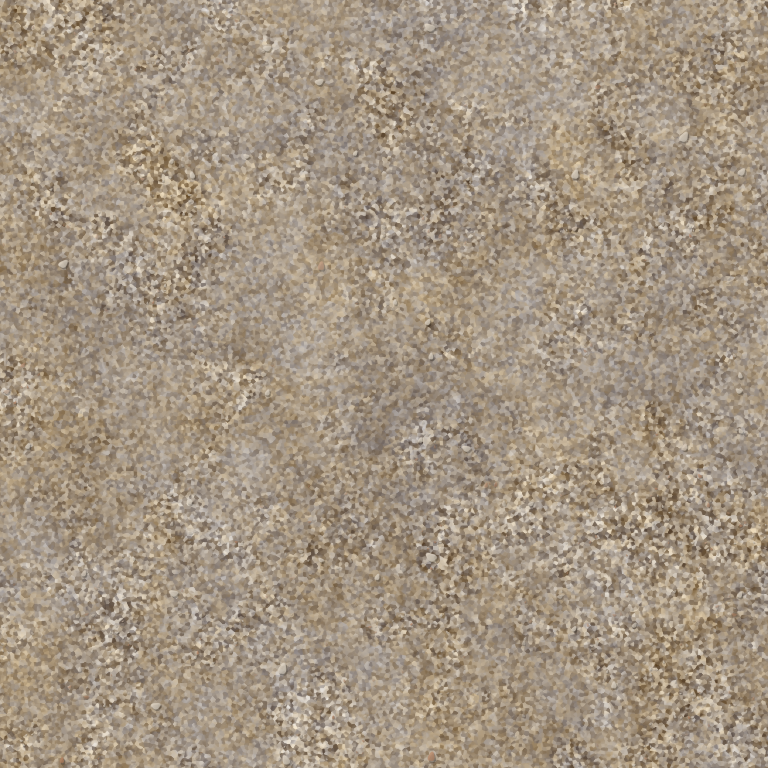
A WebGL 1 fragment shader for this texture:

```glsl
precision highp float;

// Dry sandy ground: soft cellular noise at several scales gives fine grains,
// coarser grit and broad patches that vary in roughness and tint.
// Sparse elliptical specks and pebbles with small shadows lie on top.

uniform vec2 u_resolution;

const vec3 SAND = vec3(0.640, 0.581, 0.508);
const vec3 TONE_RANGE = vec3(0.36, 0.38, 0.38);
const vec3 WARM_TINT = vec3(0.035, 0.0, -0.07);
const vec3 PALE_STONE = vec3(0.87, 0.83, 0.77);
const vec3 RUSTY_STONE = vec3(0.72, 0.52, 0.39);

vec3 hash3(vec2 cell, float seed) {
    vec3 p = fract(vec3(cell.xyx + seed) * vec3(0.1031, 0.1030, 0.0973));
    p += dot(p, p.yxz + 33.33);
    return fract((p.xxy + p.yzz) * p.zyx);
}

// Random triples of nearby cells, blended by distance and centred on zero.
// A high crispness gives distinct grains, a low one gives smooth clouds.
vec3 softCells(vec2 p, float crispness, float seed) {
    vec2 cell = floor(p);
    vec3 sum = vec3(0.0);
    float total = 0.0;
    for (int y = -1; y <= 1; y++) {
        for (int x = -1; x <= 1; x++) {
            vec2 id = cell + vec2(float(x), float(y));
            vec2 toPoint = id + hash3(id, seed).xy - p;
            float weight = exp(-crispness * dot(toPoint, toPoint));
            sum += weight * hash3(id, seed + 19.7);
            total += weight;
        }
    }
    return sum / total - 0.5;
}

// Coverage of a turned, slightly angular ellipse around the origin.
float stoneMask(vec2 p, float radius, float angle, float blur) {
    float c = cos(angle);
    float s = sin(angle);
    vec2 q = mat2(c, -s, s, c) * p * vec2(0.85, 1.25);
    float bumps = 1.0 + 0.12 * sin(3.0 * atan(q.y, q.x + 0.0001) + angle);
    return 1.0 - smoothstep(-blur, blur, length(q) - radius * bumps);
}

// Lays one scattered stone per chosen cell, with a shadow at its lower right.
vec3 scatterStones(vec3 ground, vec2 uv, float scale, float share,
                   float strength, float pixel, float seed) {
    vec2 p = uv * scale;
    vec2 cell = floor(p);
    vec3 place = hash3(cell, seed);
    vec3 look = hash3(cell, seed + 7.3);
    float present = strength * step(place.z, share);
    vec2 offset = p - cell - mix(vec2(0.36), vec2(0.64), place.xy);
    float radius = mix(0.13, 0.27, look.x * look.x);
    float blur = max(pixel * scale * 0.8, 0.04);
    float angle = look.y * 6.2832;
    float shadow = stoneMask(offset - vec2(0.07, -0.09), radius, angle, blur);
    float stone = stoneMask(offset, radius, angle, blur);
    float rust = smoothstep(0.75, 1.0, look.z);
    vec3 stoneColor = mix(PALE_STONE, RUSTY_STONE, rust);
    stoneColor *= 0.95 + 0.25 * (offset.y - offset.x);
    ground = mix(ground, ground * 0.72, shadow * present);
    return mix(ground, stoneColor, stone * present * 0.9);
}

void main() {
    float pixel = 1.0 / min(u_resolution.x, u_resolution.y);
    vec2 uv = gl_FragCoord.xy * pixel;

    // Broad patches, bent a little by layered sines.
    vec2 bent = uv + 0.012 * sin(uv.yx * 23.0 + 2.0 * sin(uv * 11.0));
    vec3 broad = softCells(bent * 6.0, 5.0, 3.1);
    vec3 medium = softCells(bent * 17.0, 5.0, 41.0);
    vec3 clumps = softCells(bent * 42.0, 5.0, 67.0);
    float grit = smoothstep(-0.22, 0.26,
        0.45 * broad.x + 0.45 * medium.x + 0.35 * clumps.x);

    // Grains are faint on packed sand and strong where it is gritty.
    vec3 fine = softCells(uv * 225.0, 9.0, 83.0);
    vec3 coarse = softCells(uv * vec2(112.0, 128.0), 11.0, 127.0);
    float tone = fine.x * mix(0.55, 1.2, grit);
    tone += coarse.x * mix(0.18, 0.5, grit);
    tone += 0.16 * broad.y + 0.17 * medium.y + 0.15 * clumps.y;

    float warmth = 0.9 * coarse.z + 0.5 * fine.z + 0.6 * medium.z + 0.4 * broad.z;
    vec3 color = SAND + TONE_RANGE * tone + WARM_TINT * warmth;

    // Small bright specks gather in the gritty patches; pebbles lie anywhere.
    color = scatterStones(color, uv, 128.0, 0.17, 0.85 * grit, pixel, 151.0);
    color = scatterStones(color, uv, 83.0, 0.06, 0.25 + 0.6 * grit, pixel, 181.0);
    color = scatterStones(color, uv, 42.0, 0.03, 0.9, pixel, 211.0);

    gl_FragColor = vec4(clamp(color, 0.0, 1.0), 1.0);
}
```
